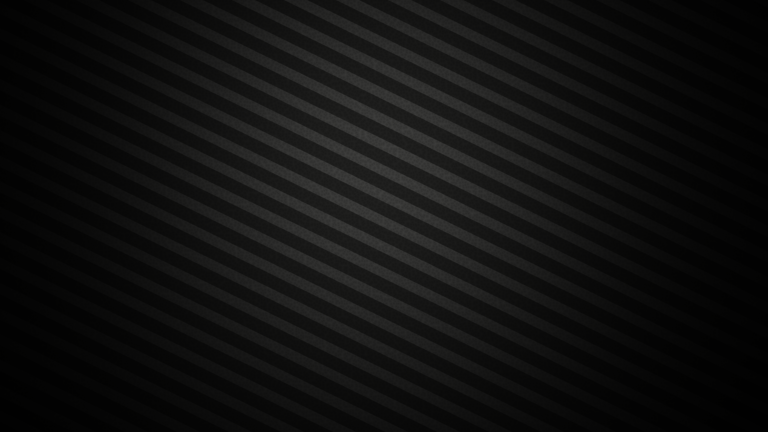
This background is drawn by a Shadertoy shader. Its source:

```glsl
// Dark diagonal pinstripe cloth under a soft off-centre spotlight, with fine grain.

const vec3 DARK_STRIPE = vec3(0.118, 0.118, 0.114);
const vec3 LIGHT_STRIPE = vec3(0.225, 0.225, 0.220);
const vec2 STRIPE_ANCHOR = vec2(0.641, 0.667); // middle of one light stripe
const vec2 STRIPE_SLOPE = vec2(0.49, 1.0);     // across the stripes
const float STRIPE_PERIOD = 0.053;
const float STRIPE_WIDTH = 0.0235;
const vec2 LIGHT_CENTRE = vec2(0.868, 0.615);
const float GRAIN_CELLS = 150.0;               // per canvas height

vec2 hash22(vec2 p) {
    vec3 q = fract(p.xyx * vec3(0.1031, 0.1030, 0.0973));
    q += dot(q, q.yzx + 33.33);
    return fract((q.xx + q.yz) * q.zy);
}

// Distance to the nearest scattered point
float cellular(vec2 p) {
    vec2 cell = floor(p);
    float nearest = 2.0;
    for (int y = -1; y <= 1; y++) {
        for (int x = -1; x <= 1; x++) {
            vec2 neighbour = cell + vec2(x, y);
            nearest = min(nearest, distance(p, neighbour + hash22(neighbour)));
        }
    }
    return nearest;
}

// Coverage of repeated bands, one where a band lies
float stripes(vec2 p, vec2 normal, float period, float width, float blur) {
    float across = dot(p, normal) / period;
    float fromMiddle = abs(fract(across + 0.5) - 0.5) * period;
    return 1.0 - smoothstep(-blur, blur, fromMiddle - 0.5 * width);
}

// Bright core with a wide, faint skirt
float spotlight(vec2 offset) {
    vec2 core = offset / vec2(0.46, 0.50);
    vec2 skirt = offset / vec2(0.68, 0.66);
    return 0.68 * exp(-dot(core, core)) + 0.32 * exp(-dot(skirt, skirt));
}

void mainImage(out vec4 fragColor, in vec2 fragCoord) {
    // Canvas heights, with x kept centred for any aspect ratio
    vec2 p = fragCoord / iResolution.y;
    p.x += 0.5 * (16.0 / 9.0 - iResolution.x / iResolution.y);

    // Striped cloth
    float blur = max(0.8 / iResolution.y, 0.0012);
    float band = stripes(p - STRIPE_ANCHOR, normalize(STRIPE_SLOPE),
                         STRIPE_PERIOD, STRIPE_WIDTH, blur);
    vec3 color = mix(DARK_STRIPE, LIGHT_STRIPE, band);

    // Grain and light
    color *= 1.0 + 0.22 * (cellular(p * GRAIN_CELLS) - 0.45);
    color *= spotlight(p - LIGHT_CENTRE);

    fragColor = vec4(color, 1.0);
}
```
